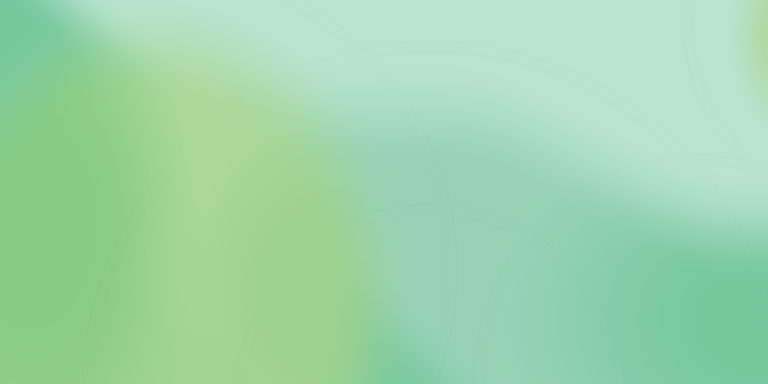
A WebGL 2 fragment shader for this background:

```glsl
#version 300 es
precision highp float;
// A soft green mesh gradient: pale mint sky over a sloping teal field,
// with a large lime ellipse on the left. Each area is a blurred mask
// blended over the last, finished with a few faint thin rings.

uniform vec2 u_resolution;
out vec4 outColor;

const vec3 PALE_MINT  = vec3(0.722, 0.890, 0.812);
const vec3 SOFT_TEAL  = vec3(0.592, 0.824, 0.712);
const vec3 DEEP_TEAL  = vec3(0.470, 0.785, 0.620);
const vec3 LIGHT_LIME = vec3(0.672, 0.850, 0.605);
const vec3 WARM_LIME  = vec3(0.618, 0.822, 0.560);
const vec3 LEAF_GREEN = vec3(0.535, 0.800, 0.512);
const vec3 EDGE_GLOW  = vec3(0.680, 0.850, 0.630);

const float HORIZON_LEFT  = 0.70;
const float HORIZON_RIGHT = 0.41;
const float HORIZON_BLUR  = 0.15;
const float RING_WIDTH    = 0.005;
const float RING_STRENGTH = 0.009;

// Ring centre in xy, radius in z
const int RING_COUNT = 5;
const vec3 RINGS[RING_COUNT] = vec3[RING_COUNT](
  vec3(1.125, -0.02, 0.91),
  vec3(0.378, 0.297, 0.812),
  vec3(2.28, 0.94, 0.50),
  vec3(1.82, 0.01, 0.586),
  vec3(1.12, -0.04, 0.508)
);

// 1 inside the ellipse, 0 outside; blur is a fraction of the radius
float softEllipse(vec2 p, vec2 centre, vec2 radius, float blur) {
  return 1.0 - smoothstep(1.0 - blur, 1.0 + blur, length((p - centre) / radius));
}

// Thin line with a weaker echo just inside it
float ringLine(vec2 p, vec3 ring) {
  float d = length(p - ring.xy) - ring.z;
  float line = 1.0 - smoothstep(0.0, RING_WIDTH, abs(d));
  float echo = 1.0 - smoothstep(0.0, RING_WIDTH * 2.0, abs(d + 0.025));
  return line + 0.4 * echo;
}

// Mint above, teal below a sloping horizon, deeper towards the lower right
vec3 tealField(vec2 p) {
  float horizon = mix(HORIZON_LEFT, HORIZON_RIGHT, smoothstep(1.15, 1.95, p.x));
  float below = 1.0 - smoothstep(horizon - HORIZON_BLUR, horizon + HORIZON_BLUR, p.y);
  float deep = softEllipse(p, vec2(2.0, 0.17), vec2(0.45, 0.36), 0.67);
  return mix(PALE_MINT, mix(SOFT_TEAL, DEEP_TEAL, deep), below);
}

// Colours within the lime ellipse: leaf green left, warmer lime lower right
vec3 limeField(vec2 p) {
  float warm = softEllipse(p, vec2(0.86, 0.24), vec2(0.30, 0.38), 0.55);
  float base = 0.75 * (1.0 - smoothstep(0.0, 0.40, p.y));
  vec3 lime = mix(LIGHT_LIME, WARM_LIME, max(warm, base));
  float leaf = softEllipse(p, vec2(0.08, 0.42), vec2(0.32, 0.52), 0.50);
  return mix(lime, LEAF_GREEN, leaf);
}

void main() {
  vec2 p = gl_FragCoord.xy / u_resolution * vec2(2.0, 1.0);
  vec3 color = tealField(p);

  // Teal corner at the upper left
  float corner = 1.0 - smoothstep(1.02, 1.30, p.x + p.y);
  color = mix(color, DEEP_TEAL, corner);

  // Large lime ellipse, cut by the left and bottom edges
  float limeMask = softEllipse(p, vec2(0.40, 0.20), vec2(0.57, 0.68), 0.22);
  color = mix(color, limeField(p), limeMask);

  // Small warm glow on the right edge
  float glow = softEllipse(p, vec2(2.04, 0.91), vec2(0.09, 0.17), 0.70);
  color = mix(color, EDGE_GLOW, glow);

  // Faint rings
  for (int i = 0; i < RING_COUNT; i++) {
    color -= RING_STRENGTH * ringLine(p, RINGS[i]);
  }

  outColor = vec4(color, 1.0);
}
```
